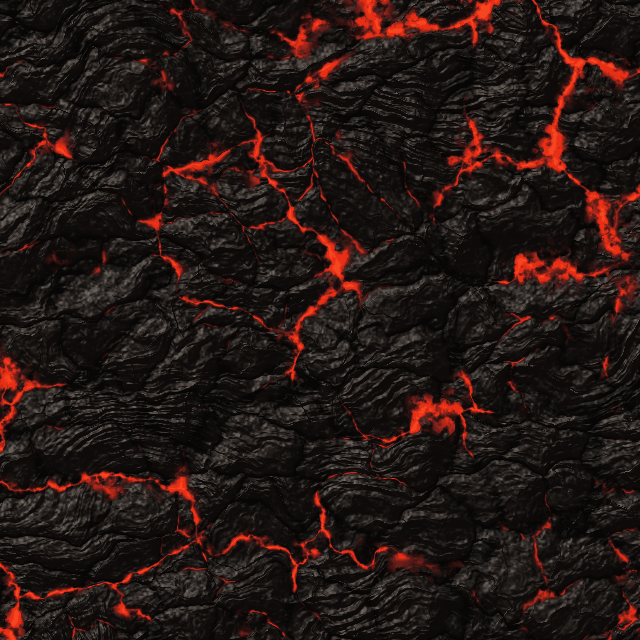
This texture is drawn by a WebGL 1 fragment shader. Its source:

```glsl
precision highp float;
uniform vec2 u_resolution;

float hash(vec2 p) {
  vec3 q = fract(p.xyx * 0.1031);
  q += dot(q, q.yzx + 33.33);
  return fract((q.x + q.y) * q.z);
}

float noise(vec2 p) {
  vec2 i = floor(p), f = fract(p);
  f = f * f * (3.0 - 2.0 * f);
  return mix(mix(hash(i), hash(i + vec2(1, 0)), f.x),
             mix(hash(i + vec2(0, 1)), hash(i + vec2(1, 1)), f.x), f.y);
}

float fbm(vec2 p) {
  float sum = 0.0, amp = 0.533;
  for (int i = 0; i < 4; i++) {
    sum += amp * noise(p);
    p = mat2(1.6, 1.2, -1.2, 1.6) * p + 7.3;
    amp *= 0.5;
  }
  return sum;
}

// Voronoi cells: distance to the nearest border, and a random cell id
vec2 cells(vec2 p) {
  vec2 home = floor(p), first = vec2(9.0), second = vec2(9.0);
  float id = 0.0;
  for (int y = -1; y <= 1; y++)
  for (int x = -1; x <= 1; x++) {
    vec2 c = home + vec2(x, y);
    vec2 r = c + 0.08 + 0.84 * vec2(hash(c + 3.7), hash(c + 51.3)) - p;
    if (dot(r, r) < dot(first, first)) {
      second = first;
      first = r;
      id = hash(c + 90.1);
    } else if (dot(r, r) < dot(second, second)) {
      second = r;
    }
  }
  float border = (dot(second, second) - dot(first, first)) / (2.0 * length(second - first));
  return vec2(border, id);
}

// Rock relief: height, slab border, chunk border, chunk id
vec4 relief(vec2 p) {
  vec2 q = p + 0.17 * (vec2(fbm(p * 5.0), fbm(p * 5.0 + 17.0)) - 0.5);
  q += 0.034 * (vec2(fbm(p * 26.0 + 5.0), fbm(p * 26.0 + 41.0)) - 0.5);
  float slab = cells(q * vec2(4.2, 5.2) + 2.0).x / 4.7;
  vec2 chunk = cells(q * vec2(8.5, 12.0) + 30.0);
  chunk.x /= 10.5;

  // Wavy strata, strong only in places
  float strata = fbm(vec2(q.x * 9.0, q.y * 31.0 + 13.0 * noise(p * 4.5)));
  float folds = 1.0 - abs(2.0 * strata - 1.0);
  float folded = smoothstep(0.4, 0.8, noise(p * 5.0 + 63.0));

  float height = 0.02 * smoothstep(0.0, 0.07, slab)
    + 0.011 * (1.0 - exp(-chunk.x / 0.014))
    + mix(0.006, 0.021, folded) * folds
    + 0.012 * fbm(q * vec2(32.0, 44.0))
    + 0.0022 * noise(q * vec2(130.0, 190.0));
  return vec4(height, slab, chunk);
}

void main() {
  vec2 p = gl_FragCoord.xy / u_resolution.y;
  vec4 rock = relief(p);
  float e = 0.0018;
  vec2 slope = vec2(relief(p + vec2(e, 0)).x, relief(p + vec2(0, e)).x) - rock.x;
  slope = slope / e + 0.22 * (vec2(rock.w, fract(rock.w * 7.31)) - 0.5);

  // Charred stone under a low raking light
  vec3 normal = normalize(vec3(-slope, 1.0));
  float light = pow(max(dot(normal, normalize(vec3(-0.4, 0.7, 0.65))), 0.0), 4.0);
  float grain = noise(p * 260.0);
  float scratch = pow(1.0 - abs(2.0 * fbm(p * vec2(24.0, 38.0) + 80.0) - 1.0), 14.0);
  light = light * (0.35 + 1.15 * grain) + 0.13 * scratch * grain;
  float crevice = smoothstep(0.0, 0.008, rock.z) * smoothstep(0.0, 0.012, rock.y);
  vec3 color = vec3(0.049, 0.039, 0.034) + vec3(0.285, 0.265, 0.25) * light;
  color *= mix(0.5, 1.0, crevice);

  // Molten seams: ragged between slabs, thin between chunks
  float grit = smoothstep(0.3, 0.68, fbm(p * 85.0 + 9.0));
  float surge = smoothstep(0.48, 0.78, fbm(p * 9.0 + 24.0));
  float lit = smoothstep(0.38, 0.6, fbm(p * 6.0 + 11.0));
  float width = 0.0021 + 0.0075 * surge;
  float ember = lit * (1.3 * exp(-rock.y / width) * (0.45 + 0.75 * grit)
    + 0.6 * grit * grit * exp(-rock.y / (3.6 * width)));
  float veinLit = smoothstep(0.47, 0.68, fbm(p * 7.0 + 47.0));
  float veinWidth = 0.0022 + 0.005 * surge;
  ember += veinLit * (0.15 + 0.8 * grit) * exp(-rock.z / veinWidth);

  // Heat ramp from dull red to orange
  color = mix(color, vec3(0.15, 0.045, 0.04) + 0.5 * color, smoothstep(0.06, 0.26, ember));
  color = mix(color, vec3(0.42, 0.12, 0.10), smoothstep(0.22, 0.45, ember));
  color = mix(color, vec3(0.66, 0.15, 0.10), smoothstep(0.42, 0.62, ember));
  color = mix(color, vec3(0.91, 0.18, 0.08), smoothstep(0.6, 0.85, ember));
  color = mix(color, vec3(1.0, 0.34, 0.16), 0.6 * smoothstep(1.15, 1.6, ember));
  gl_FragColor = vec4(color, 1.0);
}
```
